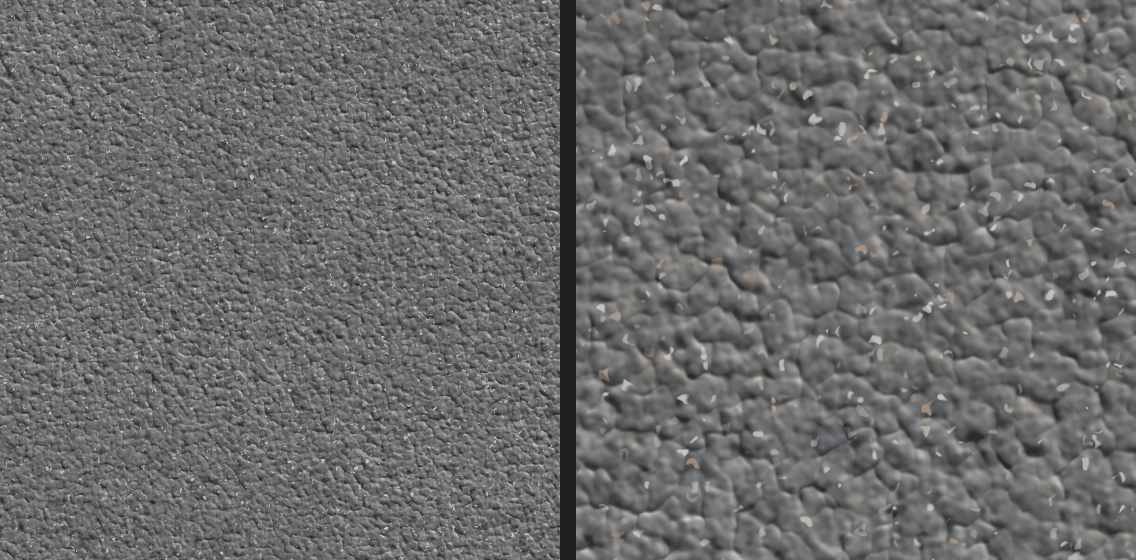
Left: the whole. Right: its middle third, enlarged.
This texture is drawn by a Shadertoy shader. Its source:

```glsl
// Weathered asphalt: a rough bed of small, uneven, tightly packed stones.
// A soft cellular height field broken up by noise is lit at a low angle from
// the upper right; crevices are darkened and pale mineral flecks added.

const float GRAINS = 88.0;            // stones across the canvas
const float FLECKS = 150.0;           // fleck cells across the canvas
const float FLECK_SHARE = 0.15;       // chance of a fleck in a cell
const vec2  LIGHT = vec2(0.47, 0.88); // direction towards the sun
const float SLOPE_STEP = 0.19;        // slope sample distance, in stones
const float SHADOW_STEP = 0.5;        // shadow sample distance, in stones
const float RELIEF = 0.57;            // contrast of lit and shaded sides
const float BASE_TONE = 0.423;
const vec3  COOL_TINT = vec3(0.99, 1.0, 1.012);
const vec3  WARM_TINT = vec3(1.01, 1.0, 0.985);
const vec3  PALE_FLECK = vec3(0.79, 0.78, 0.76);
const vec3  TAN_FLECK = vec3(0.67, 0.59, 0.52);

// Three random values per lattice cell
vec3 hash3(vec2 cell) {
    uvec3 v = uvec3(uvec2(ivec2(cell) + 4096), 77u);
    v = v * 1664525u + 1013904223u;
    v.x += v.y * v.z; v.y += v.z * v.x; v.z += v.x * v.y;
    v ^= v >> 16u;
    v.x += v.y * v.z; v.y += v.z * v.x; v.z += v.x * v.y;
    return vec3(v >> 8u) / 16777216.0;
}

// Smooth value noise, centred on zero, turned to hide its lattice
float noise(vec2 p) {
    p = mat2(0.8, 0.6, -0.6, 0.8) * p;
    vec2 i = floor(p), f = fract(p);
    f = f * f * (3.0 - 2.0 * f);
    float low = mix(hash3(i).x, hash3(i + vec2(1, 0)).x, f.x);
    float high = mix(hash3(i + vec2(0, 1)).x, hash3(i + vec2(1, 1)).x, f.x);
    return mix(low, high, f.y) - 0.5;
}

// Rounded stones of uneven height, blended where they touch
float stones(vec2 p) {
    const float SHARPNESS = 12.0;
    vec2 cell = floor(p);
    float sum = 0.0;
    for (int y = -1; y <= 1; y++)
    for (int x = -1; x <= 1; x++) {
        vec2 c = cell + vec2(x, y);
        vec3 rnd = hash3(c);
        vec2 d = c + rnd.xy - p;
        sum += exp(SHARPNESS * (0.36 * rnd.z - dot(d, d)));
    }
    return log(sum) / SHARPNESS;
}

// Full surface height, p measured in stones
float surface(vec2 p) {
    vec2 warp = vec2(noise(p * 1.3 + 31.7), noise(p * 1.3 + 83.2));
    return 0.85 * stones(p + 0.6 * warp)
         + 0.38 * noise(p * 0.6 + 11.3)
         + 0.46 * noise(p * 1.5 + 57.1)
         + 0.20 * noise(p * 2.9 + 91.4);
}

// Coverage of small ragged flecks; kind picks their colour
float flecks(vec2 p, float edge, out float kind) {
    p += 0.9 * vec2(noise(p * 1.5 + 5.1), noise(p * 1.5 + 47.9));
    vec3 rnd = hash3(floor(p) + 1500.0);
    kind = fract(rnd.z * 91.7);
    vec2 centre = 0.5 + 0.2 * (rnd.xy - 0.5);
    float radius = mix(0.16, 0.38, fract(rnd.z * 37.3));
    float disc = 1.0 - smoothstep(radius - edge, radius + edge,
                                  length(fract(p) - centre));
    return disc * step(1.0 - FLECK_SHARE, rnd.z);
}

void mainImage(out vec4 fragColor, in vec2 fragCoord) {
    vec2 uv = fragCoord / iResolution.y;
    vec2 p = uv * GRAINS;

    // Low sunlight on the relief, rougher in some patches
    float height = surface(p);
    float slope = height - surface(p + LIGHT * SLOPE_STEP);
    float rise = surface(p + LIGHT * SHADOW_STEP) - height;
    float shadow = smoothstep(0.15, 0.6, rise);
    float crevice = 1.0 - smoothstep(-0.45, -0.05, height);
    float patches = noise(uv * 5.0 + 3.0) + 0.6 * noise(uv * 11.0 + 19.0);
    float roughness = 1.0 + 0.35 * patches;

    // Bright slopes glint more than dark ones deepen
    float relief = RELIEF * slope - 0.07 * shadow - 0.07 * crevice;
    relief *= roughness;
    float tone = BASE_TONE + 0.02 * patches + relief + 0.9 * relief * relief;

    // Stone to stone variation and fine grit
    tone += 0.07 * noise(p * 0.8 + 140.0) + 0.10 * noise(p * 2.7 + 220.0);
    tone = max(tone, 0.17);
    vec3 color = tone * mix(COOL_TINT, WARM_TINT, smoothstep(0.3, 0.6, tone));
    color *= 1.0 + vec3(0.04, 0.0, -0.04) * noise(p * 0.9 + 310.0);

    // Pale flecks, fainter in the shadows
    float kind;
    float edge = 0.12 + 0.15 * FLECKS / iResolution.y;
    float cover = flecks(uv * FLECKS, edge, kind);
    cover *= mix(0.35, 1.0, fract(kind * 7.3)) * (1.0 - 0.5 * shadow);
    vec3 fleckColor = mix(PALE_FLECK, TAN_FLECK, smoothstep(0.6, 0.9, kind));
    color = mix(color, fleckColor, cover);

    fragColor = vec4(clamp(color, 0.0, 1.0), 1.0);
}
```
